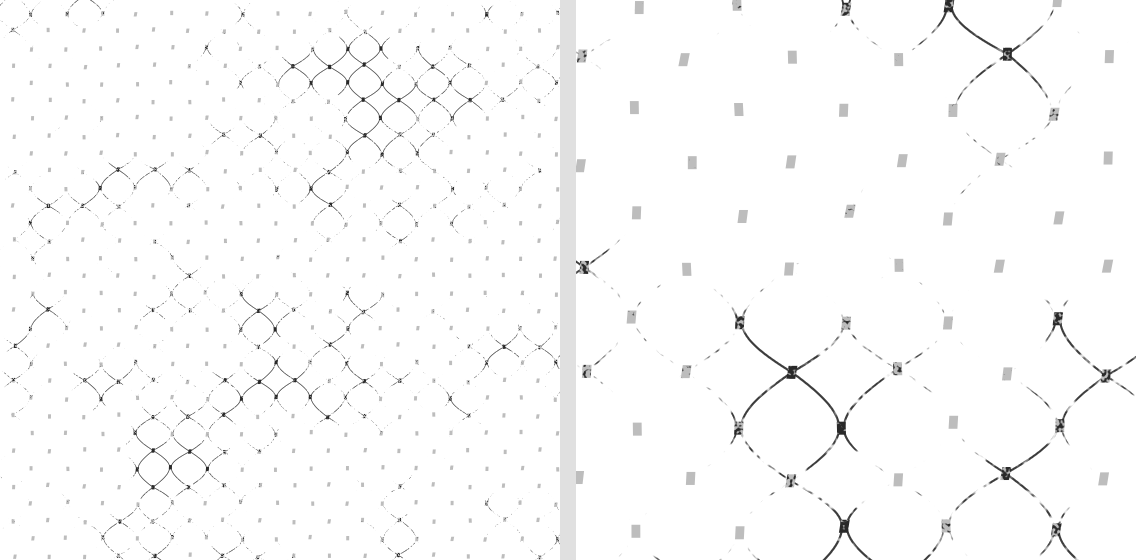
Left, the full canvas; right, a detail of the centre.
Reproduce this pattern procedurally as a WebGL 2 fragment shader.

```glsl
#version 300 es
precision highp float;
// Worn knotted wire netting: 16 by 16 rounded meshes, eroded in patches on white.

uniform vec2 u_resolution;
out vec4 fragColor;

const float REPEATS = 16.0;
const vec2 LATTICE_OFFSET = vec2(0.90, 0.62);
const float KNOT_JITTER = 0.085;
const float WIRE_HALF_WIDTH = 0.0105;
const vec2 KNOT_HALF_SIZE = vec2(0.042, 0.062);
const vec3 PAPER = vec3(1.0);
const vec3 WIRE_INK = vec3(0.24);
const vec3 KNOT_INK = vec3(0.16);
const vec3 KNOT_FADED = vec3(0.74);

vec2 hash2(vec2 p) {
    vec3 q = fract(vec3(p.xyx) * vec3(0.1031, 0.1030, 0.0973));
    q += dot(q, q.yzx + 33.33);
    return fract((q.xx + q.yz) * q.zy);
}

// Gradient noise, roughly -0.7 to 0.7.
float gradientDot(vec2 cell, vec2 delta) {
    float angle = 6.2832 * hash2(cell + 71.0).x;
    return dot(vec2(cos(angle), sin(angle)), delta);
}

float gradientNoise(vec2 p) {
    vec2 i = floor(p), f = p - i;
    vec2 u = f * f * f * (f * (f * 6.0 - 15.0) + 10.0);
    vec2 e = vec2(1.0, 0.0);
    float low = mix(gradientDot(i, f), gradientDot(i + e, f - e), u.x);
    float high = mix(gradientDot(i + e.yx, f - e.yx), gradientDot(i + 1.0, f - 1.0), u.x);
    return mix(low, high, u.y);
}

// Soft oval, 1 at its centre.
float softOval(vec2 p, vec2 centre, vec2 radius) {
    vec2 q = (p - centre) / radius;
    return exp(-dot(q, q));
}

// Knot ids lie on whole and half lattice steps.
vec2 knotPosition(vec2 id) {
    return id + KNOT_JITTER * (hash2(id * 2.0 + 40.0) - 0.5);
}

// How well the netting survives at a knot: sheltered areas, patches and chance.
float knotStrength(vec2 id) {
    float sheltered = softOval(id, vec2(9.8, 12.8), vec2(3.1, 2.9))
                    + softOval(id, vec2(7.2, 4.8), vec2(4.0, 1.9))
                    + softOval(id, vec2(4.6, 1.9), vec2(2.0, 1.2));
    float patches = gradientNoise(id * 0.37 + vec2(9.3, 4.7));
    float chance = hash2(id * 2.0 + 160.0).y - 0.5;
    return 0.55 * sheltered + 0.8 * patches + 0.75 * chance - 0.27;
}

// Box-filtered coverage of a stroke at signed distance d.
float strokeCoverage(float d, float halfWidth, float pixel) {
    float overlap = min(d + 0.5 * pixel, halfWidth) - max(d - 0.5 * pixel, -halfWidth);
    return clamp(overlap / pixel, 0.0, 1.0);
}

// Wire leaving the first knot upright and meeting the second on a slant.
float wireInk(vec2 p, vec2 startId, vec2 endId, float grain, float pixel) {
    vec2 start = knotPosition(startId);
    vec2 span = knotPosition(endId) - start;
    vec2 q = (p - start) / span;
    if (q.y < 0.0 || q.y > 1.0) return 0.0;
    float t = q.y;
    float bend = mix(0.045, 1.0, t * t * (1.4 - 0.4 * t));
    float slope = 0.955 * t * (2.8 - 1.2 * t) * span.x / span.y;
    float d = (q.x - bend) * span.x / sqrt(1.0 + slope * slope);
    float strength = mix(knotStrength(startId), knotStrength(endId), t);
    float kept = smoothstep(0.0, 0.3, strength + grain);
    float halfWidth = WIRE_HALF_WIDTH * mix(0.5, 1.0, smoothstep(-0.2, 0.35, strength));
    return kept * strokeCoverage(d, halfWidth, pixel);
}

// Slanted binding; returns its coverage and how dark it remains.
vec2 knotInk(vec2 p, vec2 id, float grain, float pixel) {
    vec2 q = p - knotPosition(id);
    q.x -= q.y * mix(-0.05, 0.2, hash2(id * 2.0 + 90.0).x);
    vec2 edge = clamp((KNOT_HALF_SIZE - abs(q)) / pixel + 0.5, 0.0, 1.0);
    float dark = smoothstep(0.0, 0.3, knotStrength(id) + grain - 0.05);
    return vec2(edge.x * edge.y, dark);
}

vec3 paintKnot(vec3 color, vec2 knot) {
    return mix(color, mix(KNOT_FADED, KNOT_INK, knot.y), knot.x);
}

void main() {
    float side = min(u_resolution.x, u_resolution.y);
    float pixel = REPEATS / side;
    vec2 p = gl_FragCoord.xy / side * REPEATS - LATTICE_OFFSET;
    float wireGrain = 0.4 * gradientNoise(p * 5.0) + 0.45 * gradientNoise(p * 16.0 + 5.0);
    float knotGrain = 0.6 * gradientNoise(p * 30.0 + 17.0);

    // Four wires fan out from each surrounding whole-step knot.
    vec2 base = floor(p);
    float wire = 0.0;
    for (int i = 0; i < 4; i++) {
        vec2 id = base + vec2(i & 1, i >> 1);
        for (int j = 0; j < 4; j++) {
            vec2 reach = vec2(j & 1, j >> 1) - 0.5;
            wire = max(wire, wireInk(p, id, id + reach, wireGrain, pixel));
        }
    }
    vec3 color = mix(PAPER, WIRE_INK, wire);

    // Knots sit over the wires.
    vec2 wholeId = round(p);
    vec2 halfId = base + 0.5;
    color = paintKnot(color, knotInk(p, wholeId, knotGrain, pixel));
    color = paintKnot(color, knotInk(p, halfId, knotGrain, pixel));
    fragColor = vec4(color, 1.0);
}
```
